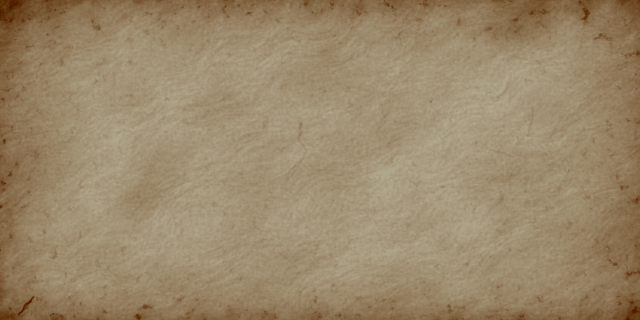
Write a Shadertoy shader that draws this texture.

```glsl
// Aged tan parchment with burnt edges, soft stains, embossed wrinkles and thin cracks.
#define DARK_BROWN vec3(0.40, 0.24, 0.09)
#define PALE_TAN vec3(0.67, 0.62, 0.51)
#define BASE_TONE 0.91
#define EDGE_BURN 0.50
#define CLOUD_GAIN 0.30
#define RELIEF_GAIN 0.42
#define RELIEF_STEP vec2(-0.004, 0.005)
#define SPECKLE_GAIN 0.38
#define GRAIN_GAIN 0.13
#define CRACK_WIDTH 0.0022

vec2 hashGradient(vec2 cell) {
    vec3 h = fract(cell.xyx * vec3(0.1031, 0.1030, 0.0973));
    h += dot(h, h.yzx + 33.33);
    return 2.0 * fract((h.xx + h.yz) * h.zy) - 1.0;
}

float gradientNoise(vec2 p) {
    vec2 i = floor(p), f = fract(p);
    vec2 u = f * f * f * (f * (f * 6.0 - 15.0) + 10.0);
    vec2 e = vec2(0.0, 1.0);
    float low = mix(dot(hashGradient(i), f), dot(hashGradient(i + e.yx), f - e.yx), u.x);
    float high = mix(dot(hashGradient(i + e.xy), f - e.xy), dot(hashGradient(i + e.yy), f - e.yy), u.x);
    return mix(low, high, u.y);
}

float fbm(vec2 p) {
    float sum = 0.0, amp = 0.6;
    for (int i = 0; i < 4; i++) {
        sum += amp * gradientNoise(p);
        p = mat2(1.6, 1.2, -1.2, 1.6) * p + 17.3;
        amp *= 0.58;
    }
    return sum;
}

// Wrinkle height: warped noise, stretched along a shallow diagonal
float wrinkleHeight(vec2 p) {
    vec2 warp = vec2(gradientNoise(p * 6.0), gradientNoise(p * 6.0 + 41.0));
    vec2 q = mat2(0.94, -0.34, 0.34, 0.94) * p + 0.07 * warp;
    return fbm(q * vec2(10.0, 19.0) + 5.0);
}

float segmentDistance(vec2 p, vec2 a, vec2 b) {
    vec2 ab = b - a;
    return length(p - a - ab * clamp(dot(p - a, ab) / dot(ab, ab), 0.0, 1.0));
}

float crackLine(vec2 p, vec2 a, vec2 b, float width) {
    float aa = 0.7 / iResolution.y;
    return 1.0 - smoothstep(width - aa, width + aa + 0.002, segmentDistance(p, a, b));
}

// Broad light and dark patches: centre, radius, tone change
float stains(vec2 p) {
    vec4 patches[12] = vec4[12](
        vec4(0.43, 0.36, 0.07, -0.17), vec4(0.50, 0.51, 0.06, -0.09),
        vec4(0.71, 0.26, 0.09, -0.09), vec4(0.96, 0.76, 0.12, -0.09),
        vec4(1.62, 0.92, 0.09, -0.28), vec4(1.90, 0.24, 0.13, -0.15),
        vec4(0.08, 0.50, 0.13, -0.12), vec4(0.05, 0.96, 0.15, -0.20),
        vec4(1.58, 0.78, 0.17, 0.11), vec4(0.33, 0.56, 0.18, 0.08),
        vec4(1.27, 0.36, 0.18, 0.06), vec4(0.22, 0.31, 0.12, 0.08));
    float sum = 0.0;
    for (int i = 0; i < 12; i++) {
        vec2 d = mat2(0.87, -0.50, 0.50, 0.87) * (p - patches[i].xy);
        d *= vec2(0.75, 1.25) / patches[i].z;
        sum += patches[i].w * exp(-dot(d, d));
    }
    return sum;
}

// Each side scorches to its own depth
float edgeScorch(vec2 p, float aspect) {
    float left = exp(-p.x / 0.11);
    float right = 0.85 * exp(-(aspect - p.x) / 0.13);
    float top = 1.05 * exp(-(1.0 - p.y) / 0.075);
    float bottom = exp(-p.y / 0.065);
    return left + right + top + bottom;
}

float cracks(vec2 p) {
    vec2 path[6] = vec2[6](vec2(0.939, 0.612), vec2(0.935, 0.560), vec2(0.961, 0.529),
                           vec2(0.943, 0.503), vec2(0.901, 0.466), vec2(0.893, 0.432));
    vec2 q = p + 0.012 * vec2(gradientNoise(p * 45.0), gradientNoise(p * 45.0 + 9.0));
    float amount = 0.0;
    for (int i = 0; i < 5; i++)
        amount = max(amount, 0.24 * crackLine(q, path[i], path[i + 1], CRACK_WIDTH));
    amount *= 0.65 + 0.9 * gradientNoise(p * 30.0);
    amount = max(amount, 0.65 * crackLine(q, vec2(0.104, 0.068), vec2(0.057, 0.016), CRACK_WIDTH));
    amount = max(amount, 0.14 * crackLine(q, vec2(1.667, 0.66), vec2(1.65, 0.58), CRACK_WIDTH));
    amount = max(amount, 0.15 * crackLine(q, vec2(1.53, 0.53), vec2(1.61, 0.51), 0.001));
    return max(amount, 0.40 * crackLine(p, vec2(1.345, 0.682), vec2(1.347, 0.681), 0.002));
}

void mainImage(out vec4 fragColor, in vec2 fragCoord) {
    float aspect = iResolution.x / iResolution.y;
    vec2 p = fragCoord / iResolution.y;
    vec2 layout_p = vec2(p.x * 2.0 / aspect, p.y);

    // Broad tone: scorched border, stains and cloudy discoloration
    float clouds = fbm(p * vec2(4.0, 5.5) + 3.0);
    float mottle = fbm(p * 15.0 + 8.0);
    float scorch = edgeScorch(p, aspect) * (1.0 + 0.9 * mottle + 0.6 * clouds);
    float tone = BASE_TONE - EDGE_BURN * scorch + stains(layout_p + 0.035 * mottle) + CLOUD_GAIN * clouds;

    // Embossed wrinkles, brown flecks and fine grain
    tone += RELIEF_GAIN * (wrinkleHeight(p + RELIEF_STEP) - wrinkleHeight(p));
    float flecks = smoothstep(0.12, 0.50, fbm(p * 38.0) + 0.45 * mottle);
    tone -= SPECKLE_GAIN * flecks * (0.4 + min(scorch, 1.0));
    tone += GRAIN_GAIN * (gradientNoise(p * 105.0) + 0.6 * gradientNoise(p * 63.0 + 20.0));
    tone -= cracks(layout_p);

    vec3 color = mix(DARK_BROWN, PALE_TAN, clamp(tone, -0.35, 1.08));
    fragColor = vec4(clamp(color, 0.0, 1.0), 1.0);
}
```
